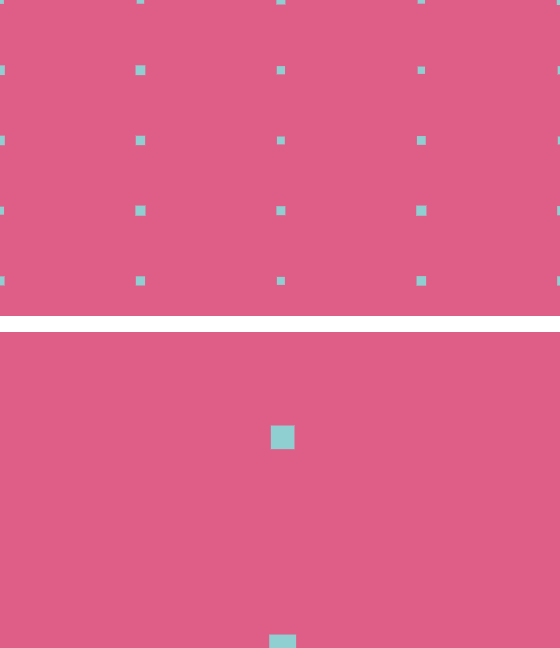
Top: the whole. Bottom: its middle third, enlarged.
This pattern is drawn by a WebGL 1 fragment shader. Its source:

```glsl
precision highp float;

// Sparse grid of small teal squares on a flat pink ground.
// The plane is folded into wide cells with one centred square in each;
// a sine hash of the cell index varies the size of every square.

uniform vec2 u_resolution;

// Lengths are fractions of the canvas height.
const vec2 CELL = vec2(4.0, 2.0) / 9.0;
const vec2 FIRST_CENTER = vec2(0.0, 1.0) / 9.0;
const float MIN_SIDE = 0.0231;
const float MAX_SIDE = 0.0326;

const vec3 PINK = vec3(0.873, 0.369, 0.529);
const vec3 TEAL = vec3(0.560, 0.810, 0.820);

float hash(vec2 p) {
    return fract(sin(dot(p, vec2(127.1, 311.7))) * 43758.5453);
}

// Signed distance to an axis-aligned square, with sharp corners.
float squareDistance(vec2 p, float halfSide) {
    vec2 d = abs(p) - halfSide;
    return max(d.x, d.y);
}

// Edge coverage, smoothed over one pixel.
float coverage(float distanceToEdge, float pixel) {
    return clamp(0.5 - distanceToEdge / pixel, 0.0, 1.0);
}

// Coverage of the repeated squares at a point.
float squareGrid(vec2 p, vec2 cell, float pixel) {
    vec2 grid = p / cell;
    vec2 id = floor(grid + 0.5);
    vec2 local = (grid - id) * cell;
    float side = mix(MIN_SIDE, MAX_SIDE, hash(id + 1.0));
    return coverage(squareDistance(local, 0.5 * side), pixel);
}

void main() {
    float pixel = 1.0 / u_resolution.y;
    vec2 p = gl_FragCoord.xy * pixel;
    float mask = squareGrid(p - FIRST_CENTER, CELL, pixel);
    gl_FragColor = vec4(mix(PINK, TEAL, mask), 1.0);
}
```
